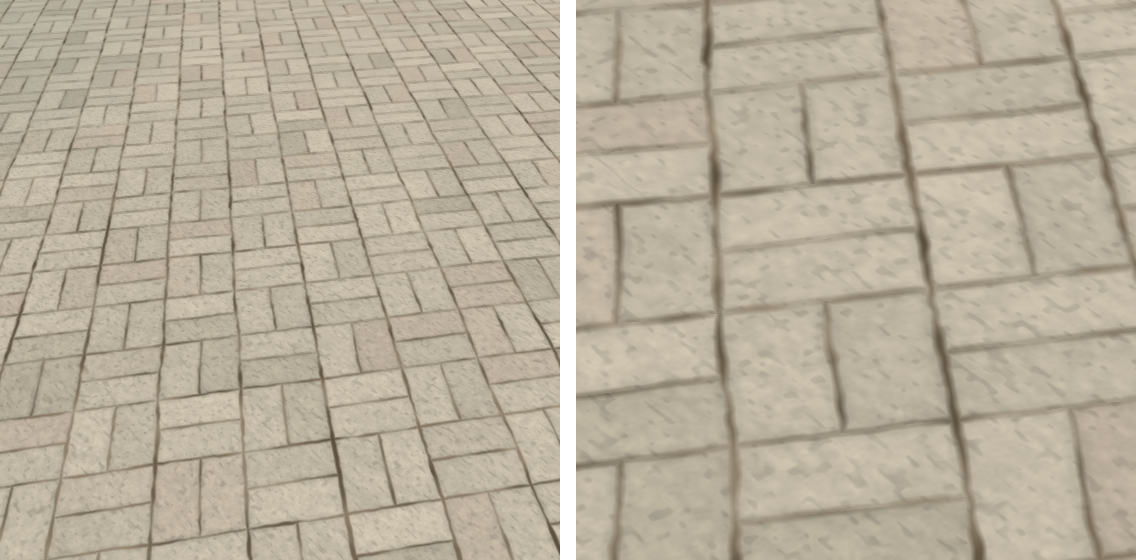
Left, the full canvas; right, a detail of the centre.
This texture is drawn by a WebGL 1 fragment shader. Its source:

```glsl
precision highp float;

uniform vec2 u_resolution;

float hash(vec2 p) {
  vec3 q = fract(p.xyx * vec3(0.1031, 0.1030, 0.0973));
  q += dot(q, q.yzx + 33.33);
  return fract((q.x + q.y) * q.z);
}

float noise(vec2 p) {
  vec2 i = floor(p);
  vec2 f = fract(p);
  f = f * f * (3.0 - 2.0 * f);
  float low = mix(hash(i), hash(i + vec2(1.0, 0.0)), f.x);
  float high = mix(hash(i + vec2(0.0, 1.0)), hash(i + 1.0), f.x);
  return mix(low, high, f.y);
}

float fbm(vec2 p) {
  float sum = 0.0;
  float amp = 0.5;
  for (int k = 0; k < 3; k++) {
    sum += amp * noise(p);
    p = p * 2.03 + 17.1;
    amp *= 0.5;
  }
  return sum / 0.875;
}

// Perspective depth of a canvas height
float viewDepth(float y) {
  return 1.5 - y;
}

// Canvas point to paving plane, one unit per square block
vec2 toGround(vec2 p) {
  float depth = viewDepth(p.y);
  float column = (p.x - 0.3906 - 0.057 * (1.0 - p.y)) / (0.125 * depth);
  float row = 13.85 / depth - 0.189 * column - 12.59;
  return vec2(column + 0.027 * min(column, 0.0), row);
}

// Box-filtered coverage of a line at distance d
float lineCover(float d, float halfWidth, float soft) {
  float overlap = min(d + soft, halfWidth) - max(d - soft, -halfWidth);
  return clamp(overlap / (2.0 * soft), 0.0, 1.0);
}

float edgeDistance(float f) {
  return min(f, 1.0 - f);
}

// Joint coverage: x along columns, y along rows, z between paired bricks
vec3 joints(vec2 f, float upright, float grow, vec2 soft) {
  float columnJoint = lineCover(edgeDistance(f.x), 0.019 + grow, soft.x);
  float rowJoint = lineCover(edgeDistance(f.y), 0.016 + grow, soft.y);
  float splitX = lineCover(abs(f.x - 0.5), 0.015 + grow, soft.x);
  float splitY = lineCover(abs(f.y - 0.5), 0.015 + grow, soft.y);
  return vec3(columnJoint, rowJoint, mix(splitY, splitX, upright));
}

// Tone varies per brick, from pale beige to grey or faint pink
vec3 brickColor(vec2 id) {
  vec3 beige = vec3(0.768, 0.730, 0.655);
  vec3 grey = vec3(0.665, 0.635, 0.560);
  vec3 pink = vec3(0.735, 0.675, 0.605);
  float tone = hash(id + 41.7);
  vec3 color = beige * (0.965 + 0.06 * hash(id + 7.3));
  color = mix(color, grey, 0.65 * smoothstep(0.78, 1.0, tone));
  return mix(color, pink, 0.55 * smoothstep(0.72, 0.95, hash(id + 93.1)));
}

// Rough split face: diagonal chips, sparse pits, fine grit and broad stains
float faceRelief(vec2 g, vec2 id, vec2 soft) {
  vec2 diagonal = vec2(g.x + 0.6 * g.y, g.y - 0.6 * g.x);
  float chips = noise(diagonal * vec2(20.0, 11.0) + id * 5.7) - 0.5;
  float pits = smoothstep(0.66, 0.92, noise(diagonal * vec2(25.0, 13.0) + id * 2.3 + 50.0));
  float grit = noise(g * 42.0 + id * 3.1) - 0.5;
  float stains = fbm(g * 2.6 + id) - 0.5;
  float chipFade = 1.0 - smoothstep(0.025, 0.10, soft.y);
  float gritFade = 1.0 - smoothstep(0.014, 0.045, soft.y);
  float fine = (0.085 * chips - 0.085 * pits) * (0.2 + 0.8 * chipFade);
  return fine + 0.055 * grit * gritFade + 0.06 * stains;
}

void main() {
  vec2 p = gl_FragCoord.xy / u_resolution;
  float depth = viewDepth(p.y);

  // Filter footprint on the ground
  float blur = max(0.0021, 0.65 / min(u_resolution.x, u_resolution.y));
  vec2 soft = blur * vec2(8.0 / depth, 13.85 / (depth * depth));

  // Slightly uneven laying and chipped outlines
  vec2 g = toGround(p);
  g += 0.035 * (vec2(noise(g * 1.3), noise(g * 1.3 + 31.0)) - 0.5);
  g += 0.014 * (vec2(noise(g * 11.0 + 5.0), noise(g * 11.0 + 63.0)) - 0.5);

  // Basket weave: alternating upright and level pairs
  vec2 cell = floor(g);
  vec2 f = g - cell;
  float upright = 1.0 - mod(cell.x + cell.y, 2.0);
  vec2 id = 2.0 * cell + mix(vec2(0.0, step(0.5, f.y)), vec2(step(0.5, f.x), 0.0), upright);

  vec3 color = brickColor(id) * (1.0 + faceRelief(g, id, soft));

  // Worn, dusty borders around each brick
  vec3 border = joints(f, upright, 0.022, soft + 0.02);
  float dirt = fbm(g * 2.3 + 12.0);
  color *= 1.0 - (0.03 + 0.10 * dirt) * max(border.x, max(border.y, border.z));

  // Sandy joints, broken up by dust and darker patches
  float wear = noise(g * 5.0 + 77.0);
  vec3 gap = joints(f, upright, 0.018 * (wear - 0.55), soft);
  vec3 jointColor = mix(vec3(0.56, 0.50, 0.41), vec3(0.33, 0.28, 0.21), smoothstep(0.2, 0.8, dirt));
  float cover = max(gap.x, max(0.90 * gap.y, 0.85 * gap.z));
  color = mix(color, jointColor, cover * mix(0.72, 0.95, wear));

  // Broad weathering and a cool far left corner
  color *= 0.985 + 0.05 * fbm(g * 0.45 + 8.0);
  float corner = 1.0 - smoothstep(0.0, 0.40, length(p - vec2(0.0, 1.0)));
  color *= mix(vec3(1.0), vec3(0.93, 0.955, 0.96), corner);

  gl_FragColor = vec4(clamp(color, 0.0, 1.0), 1.0);
}
```
